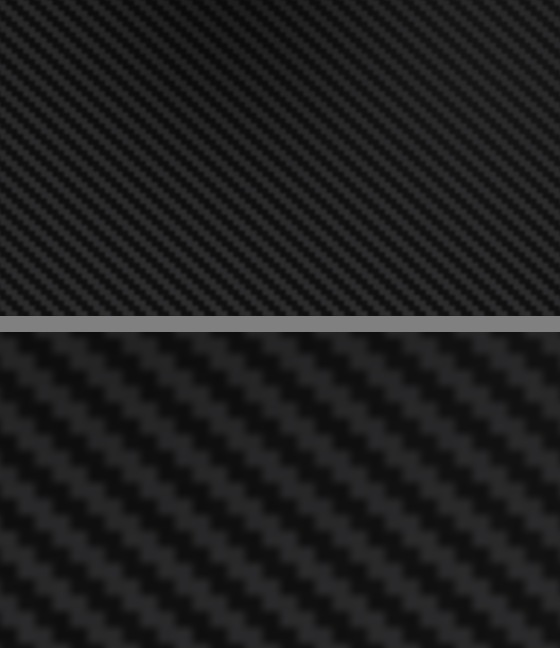
Top: the whole. Bottom: its middle third, enlarged.
Write a Shadertoy shader that draws this texture.

```glsl
// Dark carbon-fibre twill: soft stepped diagonal ribs under a broad uneven sheen.

const vec2 REPEATS = vec2(24.0, 14.73);  // diagonal ribs across and down
const float CELLS = 4.0;                 // weave cells per repeat
const vec3 GROOVE = vec3(0.058, 0.058, 0.060);
const vec3 FIBRE = vec3(0.161, 0.161, 0.167);

// Sine-free hash of a lattice point, 0 to 1
float hash(vec2 p) {
    vec3 q = fract(vec3(p.xyx) * 0.1031);
    q += dot(q, q.yzx + 33.33);
    return fract((q.x + q.y) * q.z);
}

// Twill lattice: two raised cells, two sunken, shifted one step per column
float cellHeight(vec2 cell) {
    float raised = step(2.0, mod(cell.x + cell.y, CELLS));
    return raised + 0.08 * (hash(cell) - 0.5);
}

// Blend neighbouring cells so each stair step has rounded, soft edges
float twill(vec2 p) {
    vec2 q = p - 0.5;
    vec2 cell = floor(q);
    vec2 f = smoothstep(0.06, 0.94, q - cell);
    float lower = mix(cellHeight(cell), cellHeight(cell + vec2(1.0, 0.0)), f.x);
    float upper = mix(cellHeight(cell + vec2(0.0, 1.0)), cellHeight(cell + 1.0), f.x);
    return mix(lower, upper, f.y);
}

// Soft round falloff, 1 at the centre
float glow(vec2 uv, vec2 center, vec2 radius) {
    vec2 d = (uv - center) / radius;
    return exp(-dot(d, d));
}

void mainImage(out vec4 fragColor, in vec2 fragCoord) {
    vec2 uv = fragCoord / iResolution.xy;
    // Anchor the weave at the upper left corner
    vec2 weave = vec2(uv.x, uv.y - 1.0) * REPEATS * CELLS;
    float height = twill(weave);

    // Haze lifts the grooves toward the upper right
    float haze = glow(uv, vec2(0.86, 0.78), vec2(0.30, 0.50));
    vec3 groove = GROOVE + 0.022 * haze;
    vec3 color = mix(groove, FIBRE, height);

    // Uneven sheen: shaded top centre, brighter lower edge
    float shade = glow(uv, vec2(0.40, 1.0), vec2(0.24, 0.45));
    float sheen = 1.0 - 0.25 * shade + 0.08 * (0.8 - uv.y);
    fragColor = vec4(color * sheen, 1.0);
}
```
